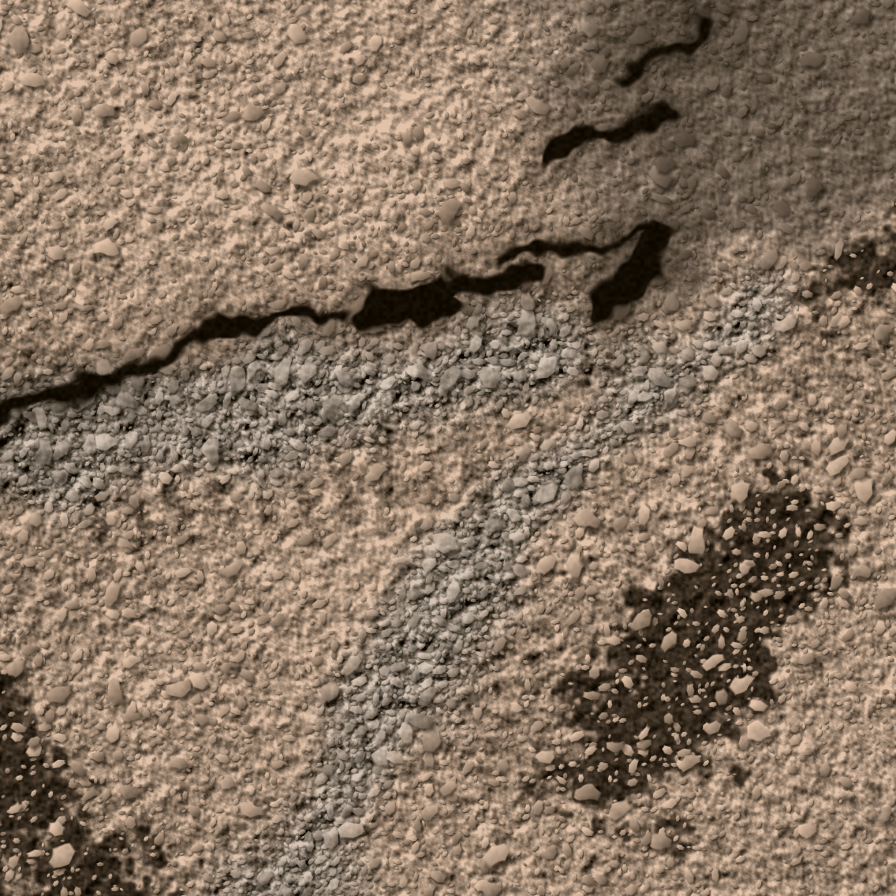
Write a WebGL 2 fragment shader that draws this texture.

```glsl
#version 300 es
precision highp float;
// Draws dry stony ground with a dark fissure, ribbed ruts and damp patches.
uniform vec2 u_resolution;
out vec4 outColor;

const vec3 DAMP_EARTH = vec3(0.14, 0.11, 0.07);
const vec3 DRY_DUST = vec3(0.74, 0.66, 0.59);
const vec3 WARM_TINT = vec3(1.03, 0.99, 0.95);
const vec3 GREY_TINT = vec3(0.97, 1.0, 1.02);
const vec2 TO_LIGHT = vec2(-0.6, 0.8);
const float GROUND_TONE = 0.77;
const float STONE_TONE = 0.84;
const float DAMP_TONE = 0.06;
const float RELIEF = 2.1;
const float GRAIN = 0.3;

// Fissure strokes as start and end points, with their half widths
const int STROKES = 9;
const vec4 FISSURE[STROKES] = vec4[STROKES](
  vec4(-0.05, 0.53, 0.13, 0.575), vec4(0.13, 0.575, 0.25, 0.635),
  vec4(0.25, 0.635, 0.38, 0.652), vec4(0.41, 0.65, 0.50, 0.67),
  vec4(0.50, 0.685, 0.60, 0.69), vec4(0.68, 0.66, 0.74, 0.735),
  vec4(0.56, 0.715, 0.74, 0.745), vec4(0.61, 0.83, 0.74, 0.87),
  vec4(0.69, 0.91, 0.79, 0.97));
const float FISSURE_WIDTH[STROKES] = float[STROKES](
  0.009, 0.007, 0.009, 0.021, 0.010, 0.014, 0.005, 0.009, 0.008);

float hash(vec2 p) { return fract(sin(dot(p, vec2(127.1, 311.7))) * 43758.5); }

float noise(vec2 p) {
  vec2 i = floor(p), f = fract(p);
  f = f * f * (3.0 - 2.0 * f);
  return mix(mix(hash(i), hash(i + vec2(1, 0)), f.x),
             mix(hash(i + vec2(0, 1)), hash(i + vec2(1, 1)), f.x), f.y);
}

float fbm(vec2 p) {
  float sum = 0.0, gain = 0.5;
  for (int i = 0; i < 4; i++) {
    sum += gain * noise(p);
    p = mat2(1.6, 1.2, -1.2, 1.6) * p + 17.3;
    gain *= 0.55;
  }
  return sum;
}

float inside(float d, float soft) { return 1.0 - smoothstep(-soft, soft, d); }

float segmentDistance(vec2 p, vec2 a, vec2 b) {
  vec2 ab = b - a;
  return length(p - a - ab * clamp(dot(p - a, ab) / dot(ab, ab), 0.0, 1.0));
}

// Share of loose rubble: a bank under the fissure and a diagonal ridge
float rubble(vec2 p) {
  float bank = segmentDistance(p, vec2(-0.05, 0.5), vec2(0.58, 0.59)) - 0.06;
  float ridge = segmentDistance(p, vec2(0.31, 0.0), vec2(0.58, 0.44)) - 0.05;
  ridge = min(ridge, segmentDistance(p, vec2(0.58, 0.44), vec2(0.85, 0.66)) - 0.04);
  return inside(min(bank, ridge) + 0.07 * (noise(p * 13.0) - 0.5), 0.04);
}

float stoneDistance(vec2 d, float angle, float size) {
  float c = cos(angle), s = sin(angle);
  d = abs(vec2(c * d.x + s * d.y, c * d.y - s * d.x) * vec2(0.82, 1.3));
  return max(d.x, 0.5 * d.x + 0.866 * d.y) - size;
}

// Lays angular stones with cast shadows over the given tone
float scatterStones(float tone, vec2 p, float scale, float density) {
  vec2 q = p * scale;
  float blur = 0.03 + 0.7 * scale / u_resolution.y;
  for (int j = -1; j <= 1; j++) for (int i = -1; i <= 1; i++) {
    vec2 cell = floor(q) + vec2(i, j);
    float pick = hash(cell + scale);
    float patchy = 0.1 + 0.5 * noise(cell / scale * 8.0 + 5.0);
    if (pick > density * (patchy + rubble(cell / scale))) continue;
    vec2 rnd = vec2(hash(cell + scale + 3.1), hash(cell + scale + 8.7));
    vec2 d = q - cell - mix(vec2(0.2), vec2(0.8), rnd);
    float size = mix(0.2, 0.46, pow(fract(pick * 57.0), 1.6));
    float angle = 0.5 + 2.4 * (rnd.x - 0.5);
    float shadow = stoneDistance(d + TO_LIGHT * size * 0.5, angle, size);
    tone *= 1.0 - 0.65 * inside(shadow, 0.12 + blur * 0.5);
    float facet = STONE_TONE + 0.35 * (rnd.y - 0.5) + 0.26 * dot(d, TO_LIGHT) / size;
    tone = mix(tone, facet, inside(stoneDistance(d, angle, size), blur));
  }
  return tone;
}

// Grooves pressed across a rut that runs from a to b
float ribs(vec2 p, vec2 a, vec2 b, float halfWidth, float spacing) {
  float along = dot(p - a, normalize(b - a)) / spacing;
  float groove = 1.0 - smoothstep(0.0, 0.32, abs(fract(along) - 0.5));
  return groove * inside(segmentDistance(p, a, b) - halfWidth, 0.02);
}

void main() {
  vec2 p = gl_FragCoord.xy / u_resolution;
  vec2 wobble = vec2(noise(p * 22.0), noise(p * 22.0 + 40.0)) - 0.5;
  vec2 chips = vec2(noise(p * 70.0), noise(p * 70.0 + 90.0)) - 0.5;
  vec2 rough = p + 0.022 * wobble + 0.014 * chips;
  float loose = rubble(p);

  // Lit soil with broad stains and fine grain
  float relief = fbm(p * 62.0) - fbm((p + TO_LIGHT * 0.005) * 62.0);
  float grain = noise(p * 240.0) - 0.5;
  float tone = GROUND_TONE + 0.4 * (fbm(p * 5.0) - 0.48) - 0.2 * loose;
  tone += 0.08 * smoothstep(0.6, 0.9, p.y);

  // Ribbed ruts
  float grooves = ribs(rough, vec2(0.13, 0.43), vec2(0.49, 0.48), 0.05, 0.047);
  grooves += 0.5 * ribs(rough, vec2(0.5, 0.1), vec2(0.76, 0.49), 0.06, 0.033);
  grooves += 0.6 * ribs(rough, vec2(0.85, 0.54), vec2(1.0, 0.68), 0.05, 0.035);
  tone -= 0.33 * grooves;

  // Damp patches with crumbled borders
  float damp = segmentDistance(p, vec2(0.69, 0.15), vec2(0.87, 0.37)) - 0.085;
  damp = min(damp, segmentDistance(p, vec2(-0.01, 0.19), vec2(0.12, 0.0)) - 0.055);
  damp = min(damp, segmentDistance(p, vec2(0.91, 0.67), vec2(1.02, 0.73)) - 0.025);
  damp += 0.16 * (fbm(p * 17.0) - 0.48) + 0.07 * (noise(p * 110.0) - 0.5);
  float wet = inside(damp, 0.022);
  tone = mix(tone, DAMP_TONE, 0.95 * wet);
  tone += (RELIEF * relief + GRAIN * grain) * mix(1.0, 0.4, wet);

  // Stones from grit to cobbles
  tone = scatterStones(tone, p + 0.003 * chips, 120.0, 0.6);
  tone = scatterStones(tone, p + 0.005 * chips, 66.0, 0.5);
  tone = scatterStones(tone, p + 0.008 * chips, 37.0, 0.36);
  tone += 0.5 * RELIEF * relief * (1.0 - wet) * loose + 0.12 * grain;

  // Shaded slope at the upper right
  float slope = smoothstep(0.56, 0.78, p.x + 0.25 * (p.y - 0.75) + wobble.x * 0.08);
  slope *= smoothstep(0.0, 0.1, p.y - 0.61 - 0.4 * (p.x - 0.7) + wobble.y * 0.06);
  tone *= 1.0 - 0.48 * slope;

  // Fissure with a soft shadow around it
  float gap = 1.0;
  for (int i = 0; i < STROKES; i++) {
    float d = segmentDistance(rough, FISSURE[i].xy, FISSURE[i].zw);
    gap = min(gap, d - FISSURE_WIDTH[i] * (0.5 + noise(p * 30.0)));
  }
  tone *= 1.0 - 0.4 * exp(-max(gap, 0.0) / 0.025);
  tone = mix(tone, -0.12 + 0.1 * grain, inside(gap, 0.004));

  vec3 color = mix(DAMP_EARTH, DRY_DUST, clamp(tone, -0.18, 1.2));
  color *= mix(WARM_TINT, GREY_TINT, max(loose, 0.5 * slope));
  outColor = vec4(clamp(color, 0.0, 1.0), 1.0);
}
```
